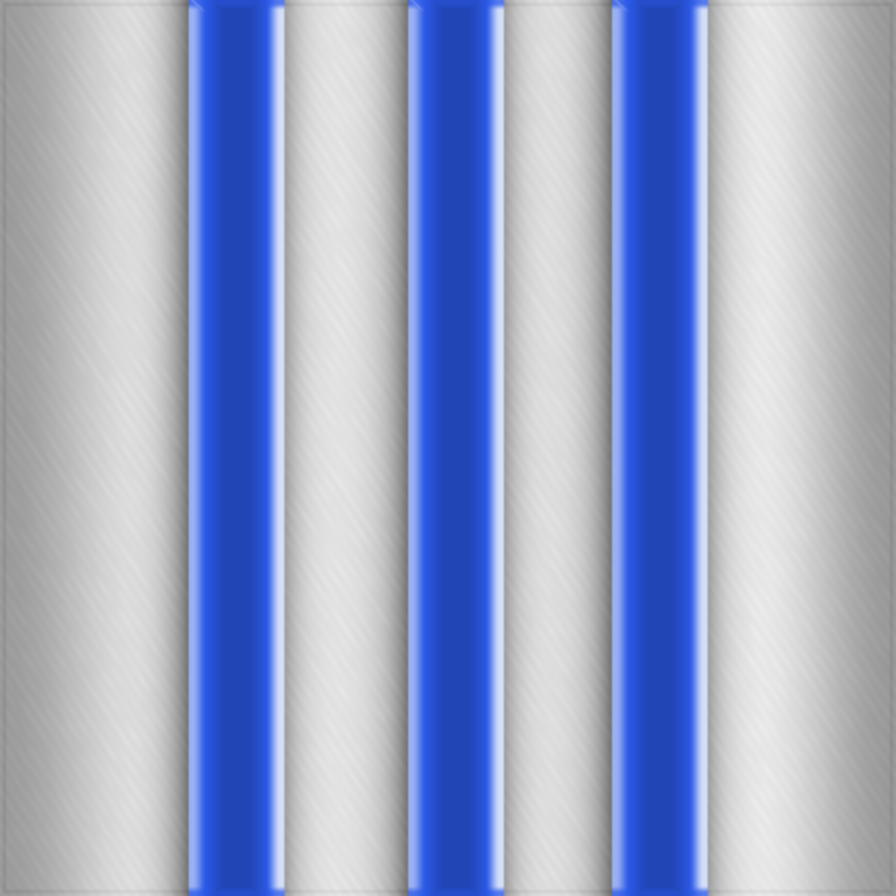
Give the GLSL for this pattern, as a WebGL 1 fragment shader.

```glsl
precision highp float;
// Three glossy blue vertical bars over softly shadowed, finely hatched grey metal.

uniform vec2 u_resolution;

float hash(vec2 p) {
  vec3 q = fract(vec3(p.xyx) * 0.1031);
  q += dot(q, q.yzx + 33.33);
  return fract((q.x + q.y) * q.z);
}

float valueNoise(vec2 p) {
  vec2 cell = floor(p);
  vec2 f = fract(p);
  f = f * f * (3.0 - 2.0 * f);
  float low = mix(hash(cell), hash(cell + vec2(1.0, 0.0)), f.x);
  float high = mix(hash(cell + vec2(0.0, 1.0)), hash(cell + vec2(1.0, 1.0)), f.x);
  return mix(low, high, f.y);
}

// Faint steep diagonal hatch, broken up by noise
float hatch(vec2 p) {
  float across = dot(p, vec2(0.83, 0.55));
  float along = dot(p, vec2(-0.55, 0.83));
  float stripes = sin(across * 600.0);
  float wear = valueNoise(vec2(across * 190.0, along * 45.0) + 300.0);
  return 0.007 * stripes * (0.4 + wear) + 0.016 * (wear - 0.5);
}

// Colour of a bar: u runs 0 to 1 across it, endGap is the distance to its nearer end
vec3 barColor(float u, float endGap) {
  float body = smoothstep(0.012, 0.003, endGap);
  float flank = smoothstep(0.10, 0.37, abs(u - 0.5));
  vec3 color = mix(vec3(0.13, 0.27, 0.71), vec3(0.17, 0.35, 0.91), max(flank, 0.45 * body));
  float leftGlow = 1.0 - smoothstep(0.04, 0.19, u);
  float rightGlow = smoothstep(0.80, 0.96, u);
  float fade = 1.0 - 0.75 * body;
  color = mix(color, vec3(0.60, 0.69, 0.96), leftGlow * fade);
  return mix(color, vec3(0.83, 0.87, 0.96), rightGlow * fade);
}

void main() {
  vec2 p = gl_FragCoord.xy / u_resolution;
  float soft = max(0.002, 0.75 / u_resolution.x);
  float endGap = min(p.y, 1.0 - p.y);
  float halfWidth = 0.0535;

  // Metal falling off toward both sides
  float grey = mix(0.61, 0.93, smoothstep(0.0, 0.18, p.x));
  grey = mix(grey, 0.60, smoothstep(0.84, 1.0, p.x));

  // Shadows cast beside each bar, deeper on the left
  for (int i = 0; i < 3; i++) {
    float n = float(i);
    float x = p.x - (0.264 + 0.2537 * n - 0.00875 * n * n);
    float gap = max(abs(x) - halfWidth, 0.0);
    grey *= x < 0.0 ? 1.0 - 0.53 * exp(-gap / 0.026)
                    : 1.0 - 0.35 * exp(-gap / 0.021);
  }

  // Hatch and a thin dark line just inside the canvas edge
  grey += hatch(p);
  float border = min(min(p.x, 1.0 - p.x), endGap);
  grey -= 0.04 * (1.0 - smoothstep(0.0, 0.004, abs(border - 0.005)));
  vec3 color = vec3(grey);

  // Bars, with a small mitred glint at the upper left corner
  for (int i = 0; i < 3; i++) {
    float n = float(i);
    float x = p.x - (0.264 + 0.2537 * n - 0.00875 * n * n);
    vec3 bar = barColor(x / (2.0 * halfWidth) + 0.5, endGap);
    vec2 corner = vec2(x + halfWidth - 0.004, 1.0 - p.y);
    float glint = 1.0 - smoothstep(0.0, 0.004, abs(corner.x - corner.y));
    glint *= 1.0 - smoothstep(0.006, 0.015, corner.y);
    bar = mix(bar, vec3(0.47, 0.59, 0.95), 0.6 * glint);
    color = mix(color, bar, 1.0 - smoothstep(-soft, soft, abs(x) - halfWidth));
  }

  gl_FragColor = vec4(clamp(color, 0.0, 1.0), 1.0);
}
```
